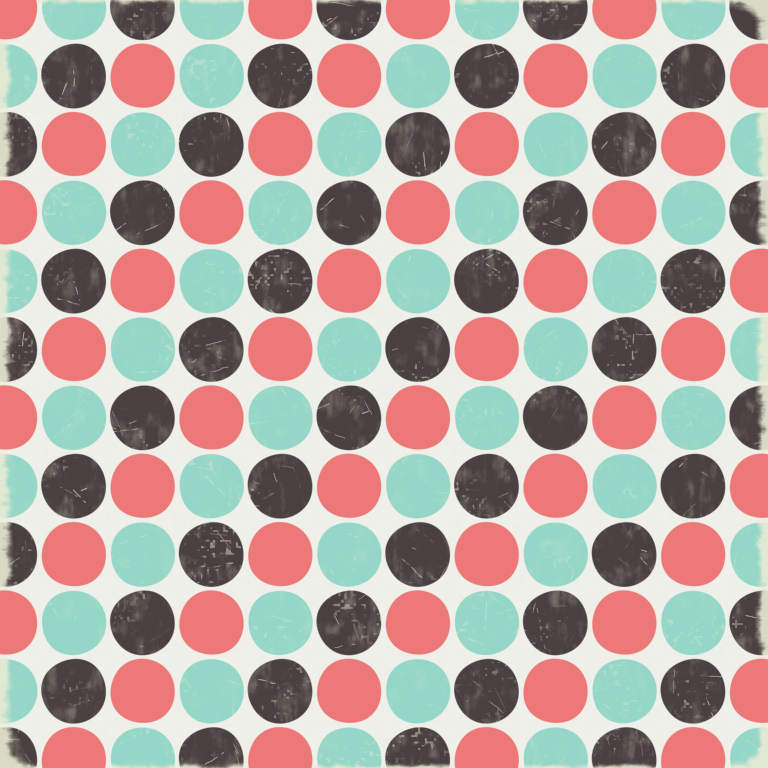
This pattern is drawn by a three.js fragment shader. Its source:

```glsl
// Diagonal rows of hand-cut coral, mint and charcoal dots on off-white, with scuffed ink and worn borders.
varying vec2 vUv;

const vec2 PITCH = vec2(0.0896, 0.0890);
const vec2 FIRST_DOT = vec2(0.0066, 0.0099);
const float RADIUS = 0.0421;
const float SOFT = 0.0011;
const vec3 PAPER = vec3(0.94, 0.94, 0.92);
const vec3 CORAL = vec3(0.93, 0.47, 0.47);
const vec3 MINT = vec3(0.58, 0.84, 0.78);
const vec3 CHARCOAL = vec3(0.29, 0.25, 0.255);
const vec3 CREAM = vec3(0.91, 0.92, 0.83);

float hash(vec2 p) {
  vec3 q = fract(vec3(p.xyx) * 0.1031);
  q += dot(q, q.yzx + 33.33);
  return fract((q.x + q.y) * q.z);
}

float noise(vec2 p) {
  vec2 i = floor(p);
  vec2 f = fract(p);
  f = f * f * (3.0 - 2.0 * f);
  return mix(mix(hash(i), hash(i + vec2(1.0, 0.0)), f.x),
             mix(hash(i + vec2(0.0, 1.0)), hash(i + 1.0), f.x), f.y);
}

float fbm(vec2 p) {
  float sum = 0.0;
  float weight = 0.5;
  for (int i = 0; i < 4; i++) {
    sum += weight * noise(p);
    p = p * 2.03 + 17.3;
    weight *= 0.5;
  }
  return sum / 0.9375;
}

float segmentDistance(vec2 p, vec2 a, vec2 b) {
  vec2 ab = b - a;
  return length(p - a - ab * clamp(dot(p - a, ab) / dot(ab, ab), 0.0, 1.0));
}

// Signed distance to a slightly lopsided dot; each ink has its own outline.
float dotDistance(vec2 p, float ink) {
  float angle = atan(p.y, p.x);
  float wobble = 0.010 * sin(3.0 * angle + ink * 2.1) + 0.009 * cos(4.0 * angle + 2.6 + ink);
  return length(p) - RADIUS * (1.0 + wobble);
}

// Ink number by diagonal: 0 coral, 1 mint, 2 charcoal.
float inkIndex(vec2 cell) {
  float ink = mod(cell.x + cell.y, 3.0);
  bool swapped = cell.y < 0.5 && cell.x > 2.5 && cell.x < 4.5;
  return swapped ? 1.0 - ink : ink;
}

vec3 inkColor(float ink) {
  return ink < 0.5 ? CORAL : (ink < 1.5 ? MINT : CHARCOAL);
}

// Thin broken scratches placed at random inside one dot.
float scratches(vec2 p, vec2 cell) {
  float mark = 0.0;
  for (int i = 0; i < 5; i++) {
    vec2 seed = cell * 7.0 + float(i) * 31.7;
    vec2 start = (vec2(hash(seed), hash(seed + 3.1)) - 0.5) * 1.6 * RADIUS;
    float angle = 6.2832 * hash(seed + 5.7);
    float span = RADIUS * mix(0.15, 0.9, hash(seed + 9.2));
    vec2 end = start + span * vec2(cos(angle), sin(angle));
    vec2 bend = 0.0015 * vec2(noise(p * 120.0 + seed), noise(p * 120.0 - seed));
    float line = 1.0 - smoothstep(0.0002, 0.0014, segmentDistance(p + bend, start, end));
    mark = max(mark, line * hash(seed + 12.4));
  }
  return mark * smoothstep(0.25, 0.65, noise(p * 190.0 + cell * 13.0));
}

// Small chips of missing ink, gathered in patches.
float chips(vec2 p) {
  float patches = smoothstep(0.45, 0.75, fbm(p * 22.0 + 4.0));
  return patches * smoothstep(0.70, 0.92, noise(p * 240.0));
}

// Ragged fading toward the canvas sides, weaker at top and bottom.
float borderWear(vec2 p) {
  vec2 inset = min(p, 1.0 - p);
  float fade = exp(-inset.x / 0.017) + 0.65 * exp(-inset.y / 0.012);
  float grain = fbm(p * 75.0) * 0.65 + fbm(p * vec2(35.0, 160.0) + 8.0) * 0.35;
  return smoothstep(0.55, 1.05, fade * 0.75 + grain * min(1.0, fade * 1.5));
}

void main() {
  vec2 p = vec2(vUv.x, 1.0 - vUv.y);
  vec2 cell = floor((p - FIRST_DOT) / PITCH + 0.5);
  vec2 local = p - FIRST_DOT - cell * PITCH;
  float ink = inkIndex(cell);
  float worn = step(0.5, ink);
  float dark = step(1.5, ink);
  float border = borderWear(p);

  // Mottled ink, then scratches and chips; coral stays clean.
  vec3 dotColor = inkColor(ink);
  float mottle = fbm(p * 55.0) * 0.6 + fbm(p * vec2(130.0, 28.0)) * 0.4;
  float haze = smoothstep(0.48, 0.85, mottle);
  dotColor = mix(dotColor, CREAM, worn * haze * mix(0.16, 0.27, dark));
  float damage = max(scratches(local, cell) * 0.75, chips(p) * 0.6);
  dotColor = mix(dotColor, CREAM, worn * damage * mix(0.6, 0.75, dark));
  dotColor = mix(dotColor, CREAM, worn * border * 0.9);

  vec3 paper = PAPER + 0.008 * (noise(p * 200.0) - 0.5);
  paper = mix(paper, CREAM, border * 0.5);
  float coverage = 1.0 - smoothstep(-SOFT, SOFT, dotDistance(local, ink));
  gl_FragColor = vec4(mix(paper, dotColor, coverage), 1.0);
}
```
